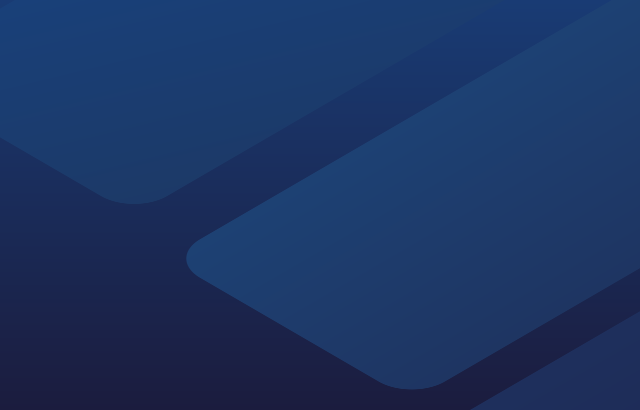
Write a WebGL 2 fragment shader that draws this background.

```glsl
#version 300 es
precision highp float;
// Three large rounded cards in isometric view over a navy vertical gradient.
// Skewed axes turn each card into a rounded half-strip, drawn with a distance
// function and filled with its own soft gradient.

uniform vec2 u_resolution;
out vec4 fragColor;

const float CARD_WIDTH = 0.694;
const float CORNER = 0.094;

// Signed distance to a strip that starts at "start" across and stops at "tip" along.
float cardDistance(vec2 iso, float start, float tip) {
    float halfWidth = 0.5 * CARD_WIDTH;
    vec2 q = vec2(abs(iso.x - start - halfWidth) - halfWidth, iso.y - tip) + CORNER;
    return min(max(q.x, q.y), 0.0) + length(max(q, 0.0)) - CORNER;
}

// Lays one card over the colour below it, with edges one pixel soft.
vec3 addCard(vec3 below, vec2 iso, float start, float tip, vec3 fill) {
    float soft = 0.6 / u_resolution.y;
    float d = cardDistance(iso, start, tip);
    return mix(below, fill, 1.0 - smoothstep(-soft, soft, d));
}

// Position across a card, from its upper edge (0) to its lower edge (1).
float across(vec2 iso, float start) {
    return clamp((iso.x - start) / CARD_WIDTH, 0.0, 1.0);
}

void main() {
    // Canvas heights, with depth measured down from the top.
    vec2 p = gl_FragCoord.xy / u_resolution.y;
    float depth = 1.0 - p.y;
    vec2 iso = vec2(depth + 0.581 * p.x, depth - 0.581 * p.x);

    // Navy backdrop
    vec3 color = mix(vec3(0.098, 0.232, 0.455), vec3(0.106, 0.110, 0.243), depth);

    // Upper left card, fading downward as well as across
    float shade = mix(across(iso, 0.021), min(2.0 * depth, 1.0), 0.5);
    vec3 fill = mix(vec3(0.098, 0.251, 0.475), vec3(0.110, 0.224, 0.404), shade);
    color = addCard(color, iso, 0.021, 0.335, fill);

    // Central card
    fill = mix(vec3(0.115, 0.255, 0.453), vec3(0.117, 0.207, 0.384), across(iso, 0.867));
    color = addCard(color, iso, 0.867, 0.394, fill);

    // Lower right card
    fill = mix(vec3(0.117, 0.186, 0.363), vec3(0.114, 0.149, 0.314), across(iso, 1.666));
    color = addCard(color, iso, 1.666, 0.9, fill);

    fragColor = vec4(color, 1.0);
}
```
